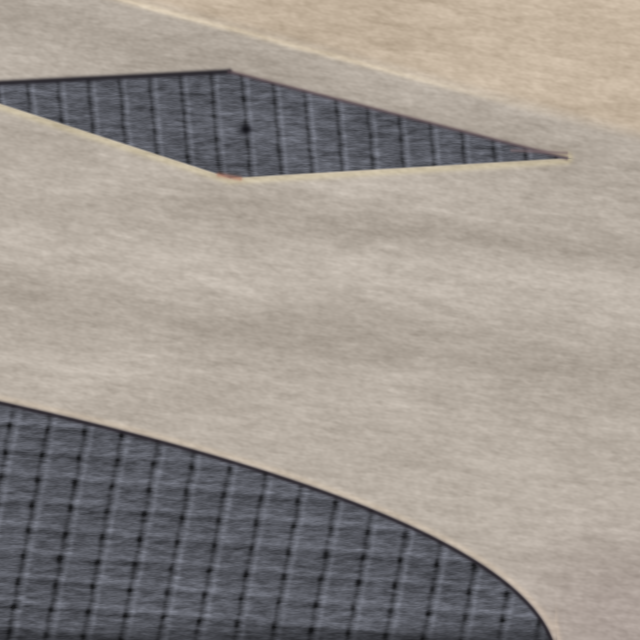
Reproduce this texture procedurally as a Shadertoy shader.

```glsl
vec2 gradientAt(vec2 cell) {
    vec2 k = vec2(dot(cell, vec2(127.1, 311.7)), dot(cell, vec2(269.5, 183.3)));
    return 2.0 * fract(sin(k) * 43758.5) - 1.0;
}

float gradientNoise(vec2 p) {
    vec2 i = floor(p), f = fract(p);
    vec2 u = f * f * f * (f * (f * 6.0 - 15.0) + 10.0);
    float a = dot(gradientAt(i), f);
    float b = dot(gradientAt(i + vec2(1, 0)), f - vec2(1, 0));
    float c = dot(gradientAt(i + vec2(0, 1)), f - vec2(0, 1));
    float d = dot(gradientAt(i + vec2(1, 1)), f - vec2(1, 1));
    return mix(mix(a, b, u.x), mix(c, d, u.x), u.y);
}

float fbm(vec2 p, int octaves) {
    float sum = 0.0, amplitude = 0.6;
    for (int i = 0; i < octaves; i++) {
        sum += amplitude * gradientNoise(p);
        p = mat2(1.9, 0.12, -0.12, 1.9) * p + 7.3;
        amplitude *= 0.65;
    }
    return sum;
}

// Signed distance to a line; positive on the left of a to b
float sideOf(vec2 p, vec2 a, vec2 b) {
    vec2 d = normalize(b - a);
    return dot(p - a, vec2(-d.y, d.x));
}

float segmentDistance(vec2 p, vec2 a, vec2 b) {
    vec2 d = b - a;
    return length(p - a - d * clamp(dot(p - a, d) / dot(d, d), 0.0, 1.0));
}

float quadDistance(vec2 p, vec2 a, vec2 b, vec2 c, vec2 d) {
    return max(max(sideOf(p, a, b), sideOf(p, b, c)),
               max(sideOf(p, c, d), sideOf(p, d, a)));
}

// Approximate distance to a sideways parabola, negative below it
float bowlDistance(vec2 p, float tipX) {
    float root = sqrt(max(tipX - p.x, 0.002));
    float height = 0.03 * p.x - 0.067 + 0.47 * root;
    float slope = 0.03 - 0.235 / root;
    return (p.y - height) / sqrt(1.0 + slope * slope) + max(p.x - tipX, 0.0);
}

float band(float d, float width) {
    return exp(-d * d / (width * width));
}

float fill(float d, float blur) {
    return 1.0 - smoothstep(-blur, blur, d);
}

// Pale stone with wind-like streaks
vec3 stone(vec2 p) {
    vec2 q = vec2(p.x, p.y + 0.12 * p.x);
    float broad = fbm(q * vec2(3.0, 11.0), 3);
    float streaks = fbm(q * vec2(14.0, 58.0) + 11.0, 3);
    float grain = fbm(q * vec2(65.0, 120.0) + 31.0, 2);
    vec3 color = vec3(0.715, 0.678, 0.635);

    // Warm upper corner behind a pale seam
    float seam = sideOf(p, vec2(0.19, 1.0), vec2(1.0, 0.785));
    color = mix(color, vec3(0.765, 0.70, 0.62), smoothstep(-0.012, 0.02, seam));
    color -= 0.035 * band(seam + 0.055, 0.045);
    float seamFade = smoothstep(0.95, 0.5, p.x);
    color += vec3(0.10, 0.09, 0.06) * seamFade * band(seam + 0.003 * streaks, 0.005);

    // Wide tonal drifts
    color -= 0.05 * band(q.y - 0.72, 0.022) * smoothstep(0.1, 0.4, p.x);
    color -= 0.045 * band(q.y - 0.535, 0.04);
    color += 0.025 * band(q.y - 0.64, 0.045);
    color -= vec3(0.06, 0.07, 0.055) * band(length((p - vec2(0.97, 0.02)) * vec2(0.8, 1.0)), 0.14);
    return color + 0.085 * broad + 0.10 * streaks + 0.085 * grain;
}

// Sheared grid of dark tiles with bright bevels and dark joints
vec3 tiles(vec2 p, vec2 cell, vec2 shear, vec2 phase, float rowStrength) {
    vec2 q = (p + shear * p.yx) / cell - phase;
    q += 0.06 * vec2(gradientNoise(p * 40.0), gradientNoise(p * 40.0 + 9.0));
    vec2 f = fract(q + 0.5) - 0.5;
    float joint = band(f.x, 0.075);
    float row = band(f.y, 0.13);
    float bevel = band(f.x - 0.19, 0.08) + rowStrength * band(f.y - 0.27, 0.12);
    float streaks = fbm(p * vec2(38.0, 145.0), 3);
    float broad = fbm(p * vec2(5.0, 13.0) + 4.0, 2);
    float light = 0.355 + 0.20 * streaks + 0.10 * broad;
    light += 0.065 * bevel - 0.085 * joint;
    light -= rowStrength * (0.055 * row + 0.13 * joint * row);
    return max(light, 0.1) * vec3(0.97, 0.99, 1.07);
}

void mainImage(out vec4 fragColor, in vec2 fragCoord) {
    vec2 p = fragCoord / iResolution.xy;
    float blur = max(0.0022, 0.8 / iResolution.y);
    vec3 color = stone(p);

    // Diamond inlay
    vec2 left = vec2(-0.086, 0.866), top = vec2(0.358, 0.888);
    vec2 right = vec2(0.885, 0.753), bottom = vec2(0.36, 0.722);
    float diamond = quadDistance(p, left, top, right, bottom);
    float lowerRim = min(segmentDistance(p, left, bottom), segmentDistance(p, bottom, right));
    color += vec3(0.07, 0.06, 0.005) * band(lowerRim - 0.005, 0.006);
    vec3 inlay = tiles(p, vec2(0.048, 0.034), vec2(0.09, 0.12), vec2(0.51, 0.2), 0.3);
    color = mix(color, inlay, fill(diamond, blur));
    color = mix(color, vec3(0.15, 0.14, 0.16), 0.9 * band(segmentDistance(p, left, top), 0.0045));
    color = mix(color, vec3(0.34, 0.28, 0.30), 0.65 * band(segmentDistance(p, top, right), 0.0035));
    color = mix(color, vec3(0.48, 0.41, 0.42), 0.6 * band(segmentDistance(p, vec2(0.80, 0.765), vec2(0.885, 0.761)), 0.003));
    color = mix(color, vec3(0.08, 0.08, 0.10), band(length((p - vec2(0.384, 0.798)) * vec2(0.8, 1.0)), 0.007));
    color = mix(color, vec3(0.66, 0.44, 0.36), 0.6 * band(segmentDistance(p, vec2(0.342, 0.727), vec2(0.375, 0.721)), 0.004));

    // Curved tiled basin with a thin dark rim
    float basin = bowlDistance(p, 0.87);
    color += vec3(0.06, 0.045, 0.025) * band(basin - 0.007, 0.005);
    vec3 floorTiles = tiles(p, vec2(0.059, 0.04), vec2(-0.19, 0.08), vec2(0.19, 0.35), 0.8);
    floorTiles *= 1.0 - 0.35 * band(p.y, 0.018);
    color = mix(color, floorTiles, fill(basin, blur));
    color = mix(color, vec3(0.15, 0.13, 0.15), 0.8 * band(basin + 0.001, 0.0035));

    fragColor = vec4(clamp(color, 0.0, 1.0), 1.0);
}
```
